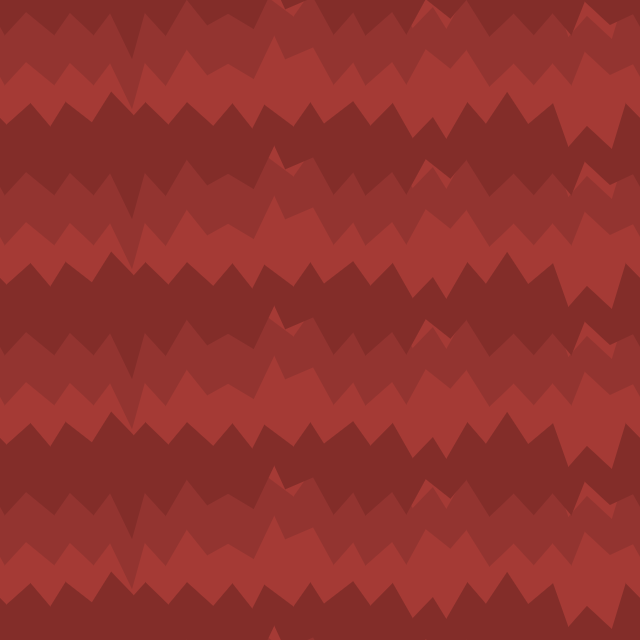
Write a Shadertoy shader that draws this pattern.

```glsl
const float ROWS = 4.0;            // bands stacked up the canvas
const float VERTICES = 32.0;       // ridge corners across the canvas, even
const float VERTEX_OFFSET = 0.45;  // mean corner position inside its cell
const float VERTEX_JITTER = 0.55;  // sideways scatter, in cells
const float ZIGZAG = 0.07;         // peak and valley height, in rows
const float WANDER = 0.05;         // height of the noise, in rows
const float WANDER_CELLS = 11.0;   // noise lattice cells across the canvas
const float TOP_LEVEL = 0.708;     // upper ridge, in rows from the top
const float BOTTOM_LEVEL = 1.151;  // lower ridge
const float LAYER_DROP = 0.3125;   // middle layer below the dark one

const vec3 LIGHT_RED = vec3(0.647, 0.228, 0.206);
const vec3 MIDDLE_RED = vec3(0.576, 0.204, 0.189);
const vec3 DARK_RED = vec3(0.512, 0.176, 0.161);

// Broad rises and dips of each ridge: centre, half width, drop in rows
const int SWELLS = 5;
const vec3 TOP_SWELLS[SWELLS] = vec3[](
    vec3(0.185, 0.030, -0.06), vec3(0.670, 0.055, 0.09),
    vec3(0.795, 0.030, -0.05), vec3(0.920, 0.055, 0.15),
    vec3(0.415, 0.050, 0.03));
const vec3 BOTTOM_SWELLS[SWELLS] = vec3[](
    vec3(0.202, 0.030, 0.15), vec3(0.307, 0.030, -0.08),
    vec3(0.440, 0.060, -0.16), vec3(0.700, 0.050, -0.10),
    vec3(0.935, 0.045, -0.07));

float hash(float n, float seed) {
    return fract(sin(n * 127.1 + seed * 311.7) * 43758.5);
}

// Gradient noise that wraps after WANDER_CELLS
float wrappedNoise(float x, float seed) {
    float cell = floor(x);
    float f = x - cell;
    float left = 2.0 * hash(mod(cell, WANDER_CELLS), seed) - 1.0;
    float right = 2.0 * hash(mod(cell + 1.0, WANDER_CELLS), seed) - 1.0;
    float fade = f * f * f * (f * (f * 6.0 - 15.0) + 10.0);
    return mix(left * f, right * (f - 1.0), fade);
}

float swellDrop(float x, vec3 swells[SWELLS]) {
    float drop = 0.0;
    for (int i = 0; i < SWELLS; i++) {
        vec3 s = swells[i];
        float away = abs(fract(x - s.x + 0.5) - 0.5);
        drop += s.z * (1.0 - smoothstep(0.5 * s.y, s.y, away));
    }
    return drop;
}

// Corner of a ridge: x in cells, y in rows below its level
vec2 ridgeVertex(float index, float seed, vec3 swells[SWELLS]) {
    float id = mod(index, VERTICES);
    float shift = VERTEX_OFFSET + VERTEX_JITTER * (hash(id, seed) - 0.5);
    float zigzag = mod(id, 2.0) < 0.5 ? ZIGZAG : -ZIGZAG;
    float wander = WANDER * wrappedNoise(id * WANDER_CELLS / VERTICES, seed + 5.0);
    float swell = swellDrop((id + VERTEX_OFFSET) / VERTICES, swells);
    return vec2(index + shift, zigzag + wander + swell);
}

// Ridge at x: drop in rows, and the factor from vertical to true distance
vec2 ridge(float x, float seed, vec3 swells[SWELLS]) {
    float g = x * VERTICES;
    float cell = floor(g);
    vec2 a = ridgeVertex(cell, seed, swells);
    vec2 b = ridgeVertex(cell + (g < a.x ? -1.0 : 1.0), seed, swells);
    float rise = (b.y - a.y) / (b.x - a.x);
    float slope = rise * VERTICES / ROWS;
    return vec2(a.y + rise * (g - a.x), inversesqrt(1.0 + slope * slope));
}

// Coverage of the repeating band between the two ridges
float band(float row, vec2 top, vec2 bottom, float pixel) {
    float centre = 0.5 * (top.x + bottom.x);
    float halfHeight = 0.5 * (bottom.x - top.x);
    float v = fract(row - centre + 0.5) - 0.5;
    float scale = v > 0.0 ? bottom.y : top.y;
    float inside = (halfHeight - abs(v)) * scale / ROWS;
    return clamp(inside / pixel + 0.5, 0.0, 1.0);
}

void mainImage(out vec4 fragColor, in vec2 fragCoord) {
    vec2 uv = fragCoord / iResolution.xy;
    float pixel = 1.0 / iResolution.y;
    float row = (1.0 - uv.y) * ROWS;

    vec2 top = ridge(uv.x, 1.0, TOP_SWELLS);
    vec2 bottom = ridge(uv.x, 2.0, BOTTOM_SWELLS);
    top.x += TOP_LEVEL;
    bottom.x += BOTTOM_LEVEL;

    // Light ground, then the middle layer, then the dark one over it
    vec3 color = LIGHT_RED;
    color = mix(color, MIDDLE_RED, band(row - LAYER_DROP, top, bottom, pixel));
    color = mix(color, DARK_RED, band(row, top, bottom, pixel));
    fragColor = vec4(color, 1.0);
}
```
